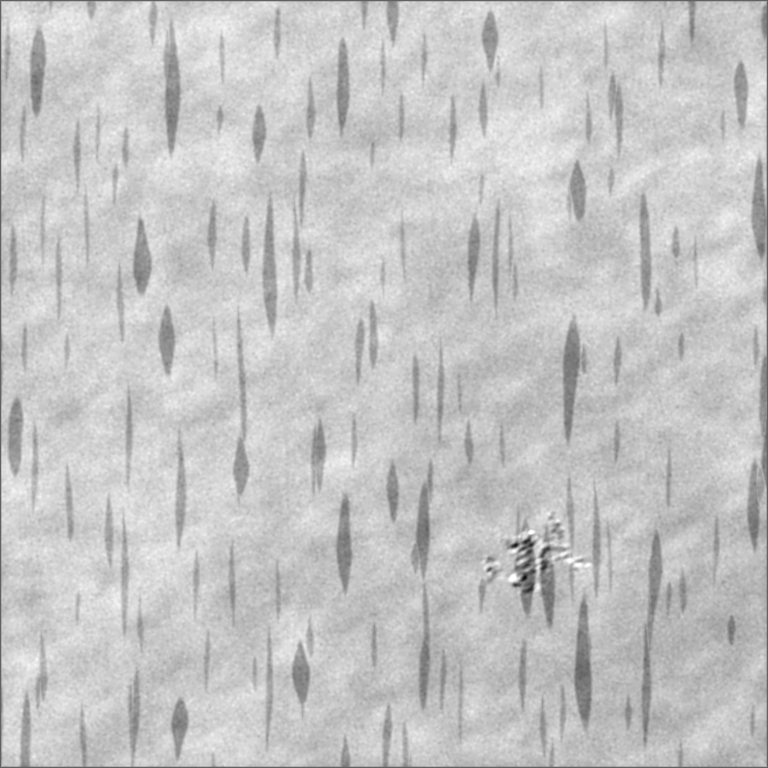
Write a Shadertoy shader that draws this texture.

```glsl
vec3 hash3(vec2 p) {
    vec3 q = fract(p.xyx * vec3(0.1031, 0.1030, 0.0973));
    q += dot(q, q.yxz + 33.33);
    return fract((q.xxy + q.yzz) * q.zyx);
}

// Cellular noise: soft signed bumps on jittered points, roughly -1 to 1
float bumps(vec2 p) {
    vec2 cell = floor(p);
    float sum = 0.0;
    for (int j = -1; j <= 1; j++)
    for (int i = -1; i <= 1; i++) {
        vec2 id = cell + vec2(i, j);
        vec3 h = hash3(id + 71.0);
        vec2 d = p - id - h.xy;
        float k = max(0.0, 1.0 - dot(d, d));
        sum += (2.0 * h.z - 1.0) * k * k;
    }
    return sum;
}

// Tapered, nearly straight vertical sliver; size holds its half extents
float streak(vec2 p, vec2 size, float seed) {
    float t = p.y / size.y;
    float taper = max(0.0, 1.0 - t * t) * (1.0 + 0.9 * (seed - 0.5) * t);
    float wobble = 0.95 + 0.12 * sin(5.0 * t + 40.0 * seed);
    float bend = size.y * (0.018 * sin(2.5 * t + 20.0 * seed) + 0.06 * (seed - 0.5) * t);
    float d = abs(p.x - bend) - size.x * taper * wobble;
    float ends = 1.0 - smoothstep(0.7, 1.0, abs(t));
    return (1.0 - smoothstep(-0.0032, 0.0026, d)) * ends;
}

// One scattered streak per grid cell, some cells left empty
float streakLayer(vec2 uv, vec2 grid, vec2 minSize, vec2 maxSize, float salt) {
    vec2 cell = floor(uv * grid);
    float cover = 0.0;
    for (int j = -1; j <= 1; j++)
    for (int i = -1; i <= 1; i++) {
        vec2 id = cell + vec2(i, j);
        vec3 place = hash3(id + salt);
        vec3 form = hash3(id + salt + 37.0);
        vec2 size = mix(minSize, maxSize, form.xy * sqrt(form.xy));
        float strength = step(place.z, 0.85) * mix(0.7, 1.0, form.x);
        cover = max(cover, strength * streak(uv - (id + place.xy) / grid, size, form.z));
    }
    return cover;
}

void mainImage(out vec4 fragColor, in vec2 fragCoord) {
    vec2 uv = fragCoord / iResolution.xy;

    // Pale ground, dimmer toward the lower right
    float shade = 0.826 - 0.09 * (1.0 - smoothstep(0.0, 0.85, distance(uv, vec2(0.85, 0.12))));

    // Cloudy mottling drawn out along a rising diagonal, then fine grain
    vec2 slant = mat2(0.88, -0.47, 0.47, 0.88) * uv;
    shade += 0.026 * bumps(slant * vec2(6.0, 9.0));
    shade += 0.046 * bumps(slant * vec2(17.0, 30.0) + 5.0);
    shade += 0.046 * bumps(slant * vec2(36.0, 58.0) + 9.0);
    shade += 0.047 * bumps(uv * 270.0);

    // Long and short dark streaks
    float large = streakLayer(uv, vec2(11.0, 5.0), vec2(0.0042, 0.045), vec2(0.0115, 0.11), 11.0);
    float small = streakLayer(uv, vec2(14.0, 9.0), vec2(0.0028, 0.022), vec2(0.006, 0.065), 83.0);
    float blemish = streak(uv - vec2(0.685, 0.26), vec2(0.013, 0.07), 0.5);
    shade -= max(0.26 * max(large, blemish), 0.20 * small);

    // Rough speckled scar
    vec2 scar = mat2(0.88, -0.47, 0.47, 0.88) * (uv - vec2(0.698, 0.275));
    float ragged = length(scar / vec2(0.065, 0.045)) + 0.4 * bumps(uv * 45.0);
    float scarMask = 1.0 - smoothstep(0.55, 1.0, ragged);
    shade += 0.36 * scarMask * bumps(scar * vec2(115.0, 200.0));

    // Soft edge falloff and thin dark frame
    vec2 margin = min(uv, 1.0 - uv);
    float edge = min(margin.x, margin.y);
    shade -= 0.06 * exp(-edge / 0.006);
    shade = mix(0.38, shade, smoothstep(0.0006, 0.0026, edge));

    fragColor = vec4(vec3(clamp(shade, 0.0, 1.0)), 1.0);
}
```
